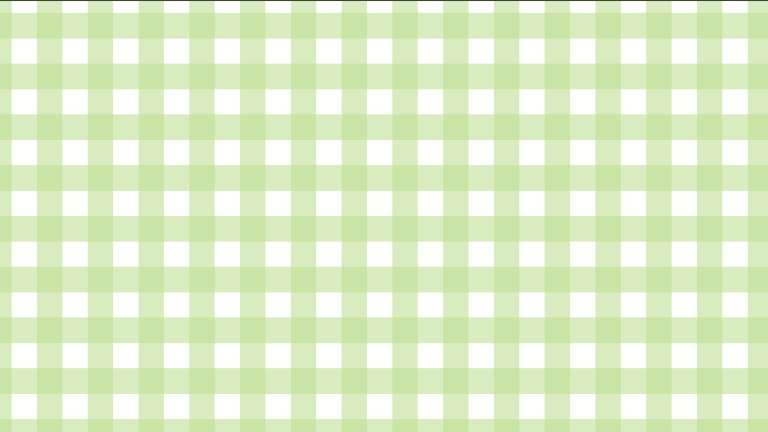
Write a Shadertoy shader that draws this pattern.

```glsl
// Green gingham: two sets of evenly spaced translucent bands cross on white,
// giving white gaps, pale single bands and deeper squares at the crossings.
// A hairline shadow closes the top edge. All lengths are in canvas heights.

const float PERIOD = 0.11752;                      // one band plus one gap
const vec2 BAND_WIDTH = vec2(0.0588, 0.0597);      // upright, level
const vec2 FIRST_CENTER = vec2(0.1150, 0.0595);    // from left, from top
const float EDGE_SOFTNESS = 0.0025;
const float HAIRLINE_WIDTH = 0.0024;

const vec3 CLOTH_WHITE = vec3(0.995, 1.0, 0.988);
const vec3 BAND_PALE = vec3(0.852, 0.927, 0.754);
const vec3 CROSSING_GREEN = vec3(0.793, 0.893, 0.652);
const vec3 HAIRLINE_DARK = vec3(0.24, 0.27, 0.20);

// Coverage of the upright bands (x) and the level bands (y).
vec2 bandCoverage(vec2 p, float softness) {
    vec2 cell = fract((p - FIRST_CENTER) / PERIOD + 0.5) - 0.5;
    vec2 edgeDistance = abs(cell) * PERIOD - 0.5 * BAND_WIDTH;
    return 1.0 - smoothstep(-0.5 * softness, 0.5 * softness, edgeDistance);
}

void mainImage(out vec4 fragColor, in vec2 fragCoord) {
    float pixel = 1.0 / iResolution.y;
    vec2 p = vec2(fragCoord.x, iResolution.y - fragCoord.y) * pixel;

    // Woven bands
    vec2 band = bandCoverage(p, max(EDGE_SOFTNESS, 1.2 * pixel));
    vec3 single = mix(CLOTH_WHITE, BAND_PALE, band.x);
    vec3 crossed = mix(BAND_PALE, CROSSING_GREEN, band.x);
    vec3 color = mix(single, crossed, band.y);

    // Hairline along the top, weighted by the share of the pixel it covers
    float hairline = clamp((HAIRLINE_WIDTH - p.y) / pixel + 0.5, 0.0, 1.0);
    color = mix(color, HAIRLINE_DARK, hairline);

    fragColor = vec4(color, 1.0);
}
```
